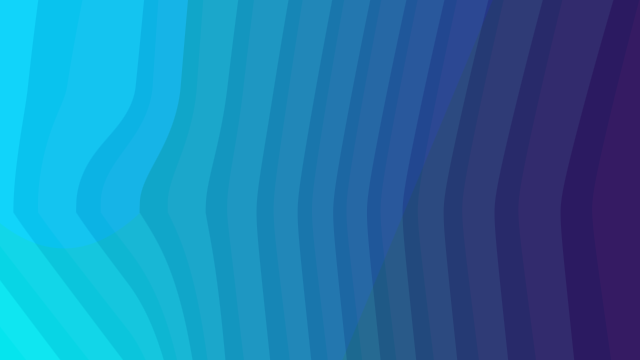
This background is drawn by a Shadertoy shader. Its source:

```glsl
// Colour of band zero and its change per band
const vec3 FIRST_BAND = vec3(0.065, 0.830, 0.980);
const vec3 BAND_STEP = vec3(0.0115, -0.062, -0.037);
// Tints of the thin strips and of the two broad zones
const vec3 STRIP_TINT = vec3(-0.040, -0.004, -0.010);
const vec3 TEAL_TINT = vec3(0.005, 0.010, -0.072);
const vec3 NAVY_TINT = vec3(0.000, 0.010, -0.075);
// Band spacing across the canvas
const float CENTRE_X = 0.547;
const float CENTRE_BAND = 7.5;
const float SPREAD = 0.163;
const float DENSITY = 3.1;
const float LEFT_LIMIT = 0.335;
const float LEFT_DENSITY = 10.2;
// Bend of the bands
const float BEND_Y = 0.41;
const float BEND_ROUNDNESS = 0.06;
const float LOWER_SLOPE = 0.060;
const float BULGE = 0.075;
const float CORNER_PULL = 0.150;
// Strip width, in bands, and its slant
const float STRIP_WIDTH = 0.38;
const float STRIP_SLANT = -0.15;

// Antialiased step at d = 0
float edge(float d) {
    return clamp(d / max(fwidth(d), 1e-5) + 0.5, 0.0, 1.0);
}

// Antialiased floor
float stairs(float level) {
    float nearest = floor(level + 0.5);
    float width = max(fwidth(level), 1e-5);
    return nearest - 1.0 + clamp((level - nearest) / width + 0.5, 0.0, 1.0);
}

// Sideways displacement of the bands
float bend(vec2 p) {
    float v = p.y - BEND_Y;
    float rounded = sqrt(v * v + BEND_ROUNDNESS * BEND_ROUNDNESS) - BEND_ROUNDNESS;
    float upperSlope = 0.038 + 0.122 * p.x;
    float shift = rounded * (v > 0.0 ? upperSlope : LOWER_SLOPE);

    float offset = (p.x - 0.2) / 0.11;
    shift += BULGE * exp(-offset * offset) * smoothstep(0.03, 0.35, v);

    float leftSide = 1.0 - smoothstep(0.20, 0.38, p.x);
    return shift + CORNER_PULL * leftSide * max(-v, 0.0) / BEND_Y;
}

// Continuous band number, rising to the right
float bandLevel(vec2 p) {
    float d = p.x - bend(p) - CENTRE_X;
    float level = CENTRE_BAND + DENSITY * asinh(max(d, -LEFT_LIMIT) / SPREAD);
    return level + LEFT_DENSITY * min(d + LEFT_LIMIT, 0.0);
}

void mainImage(out vec4 fragColor, in vec2 fragCoord) {
    vec2 p = fragCoord / iResolution.xy;
    float level = bandLevel(p);
    float band = stairs(level);
    vec3 color = FIRST_BAND + BAND_STEP * band;

    // Thin strip along the left side of each band
    float delayed = level - STRIP_WIDTH - STRIP_SLANT * (p.y - 0.5);
    color += STRIP_TINT * (band - stairs(delayed));

    // Teal zone surrounds the upper left blue; navy zone lies to the right
    float fromLeft = p.x - 0.1;
    float valley = 0.31 + 7.0 * fromLeft * fromLeft;
    float blueZone = edge(3.0 - level) * edge(p.y - valley);
    color += TEAL_TINT * (1.0 - blueZone);
    color += NAVY_TINT * edge(p.x - 0.535 - 0.235 * p.y);

    fragColor = vec4(clamp(color, 0.0, 1.0), 1.0);
}
```
